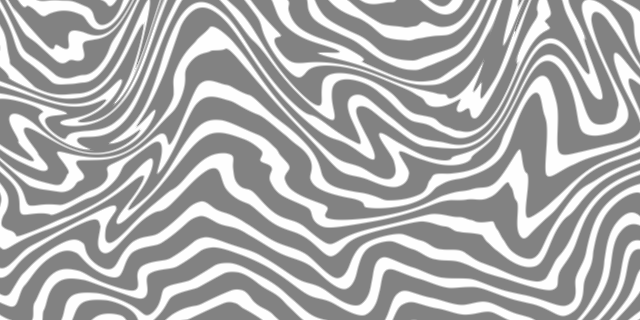
Reproduce this pattern procedurally as a WebGL 1 fragment shader.

```glsl
precision highp float;
// Marbled zebra stripes: level bands of a folded and sheared height field.

uniform vec2 u_resolution;

const vec3 GRAY = vec3(0.51);
const vec3 WHITE = vec3(0.995);
const float STRIPES = 11.3;        // bands per canvas height before warping
const float WHITE_SHARE = 0.365;   // white part of one band
const float EDGE_WIDTH = 0.0064;   // softness of the edges, in canvas heights
const float FOLD_FREQ = 5.7;       // large basins in the upper part
const float FOLD_HEIGHT = 0.30;
const float FOLD_SKEW = 0.6;
const float FOLD_START = 0.733;
const float SWELL_FREQ = 4.8;      // low hills in the lower part
const float SWELL_HEIGHT = 0.08;
const float SWELL_START = 0.72;
const float SHEAR_SIZE = 0.14;     // irregular tongues and kinks
const float SHEAR_FREQ = 4.0;
const float SHEAR_DECAY = 0.5;
const float SHEAR_GROWTH = 1.7;
const float SEED = 17.0;

float hash(float n) {
  return fract(sin(n * 127.1) * 43758.5453);
}

// Smooth one-dimensional noise from -1 to 1
float noise(float x) {
  float cell = floor(x);
  float t = smoothstep(0.0, 1.0, x - cell);
  return 2.0 * mix(hash(cell), hash(cell + 1.0), t) - 1.0;
}

// Height of the warped plane; stripes follow its level lines
float field(vec2 p) {
  // Deep skewed basins above, gentle hills below
  float angle = FOLD_FREQ * (p.x - FOLD_START);
  float fold = -FOLD_HEIGHT * cos(angle + FOLD_SKEW * cos(angle));
  float swell = -SWELL_HEIGHT * cos(SWELL_FREQ * (p.x - SWELL_START));
  p.y += mix(swell, fold, smoothstep(0.2, 0.95, p.y));

  // Alternating shears stretch and fold without closing the lines
  float size = SHEAR_SIZE;
  float freq = SHEAR_FREQ;
  float seed = SEED;
  for (int i = 0; i < 3; i++) {
    p.x += size * noise(p.y * freq + seed);
    p.y += size * noise(p.x * freq + seed + 50.0);
    size *= SHEAR_DECAY;
    freq *= SHEAR_GROWTH;
    seed += 101.3;
  }
  return p.y;
}

// Integral of the square wave, used for exact box filtering
float waveIntegral(float t) {
  return floor(t) * WHITE_SHARE + min(fract(t), WHITE_SHARE);
}

void main() {
  vec2 p = gl_FragCoord.xy / u_resolution.y;
  float blur = max(EDGE_WIDTH, 1.0 / u_resolution.y);

  // Central differences give the local stripe density
  vec2 e = vec2(0.25 * blur, 0.0);
  vec2 slope = vec2(field(p + e.xy) - field(p - e.xy),
                    field(p + e.yx) - field(p - e.yx)) / (2.0 * e.x);

  // Average the stripes over the blur width
  float phase = STRIPES * field(p);
  float width = max(STRIPES * length(slope) * blur, 0.001);
  float white = (waveIntegral(phase + 0.5 * width)
               - waveIntegral(phase - 0.5 * width)) / width;

  gl_FragColor = vec4(mix(GRAY, WHITE, clamp(white, 0.0, 1.0)), 1.0);
}
```
